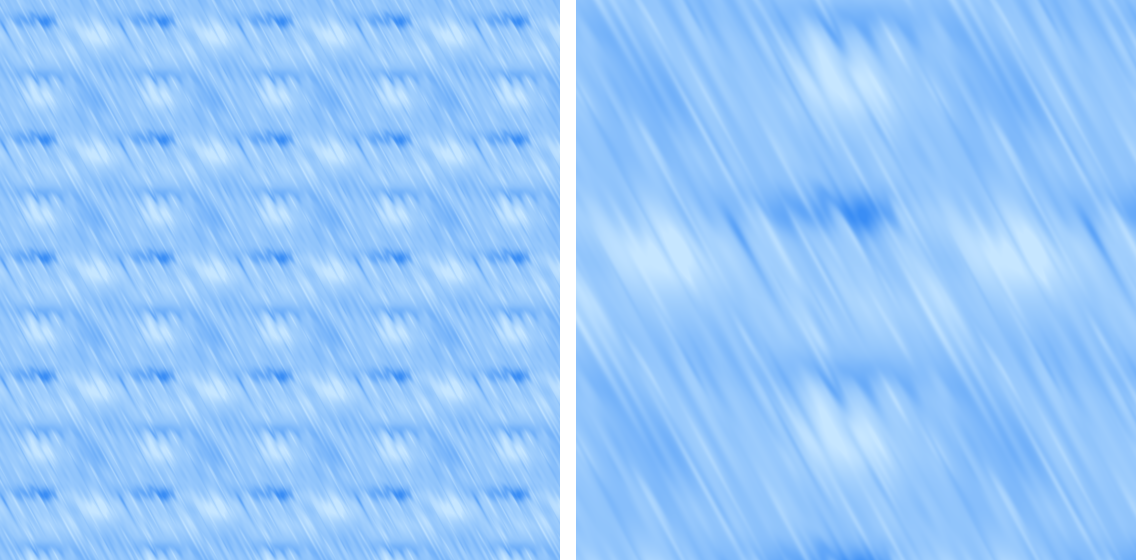
Left, the full canvas; right, a detail of the centre.
Reproduce this texture procedurally as a WebGL 2 fragment shader.

```glsl
#version 300 es
precision highp float;
// Seamless sky-blue tile of soft clouds brushed by slanted, rain-like strokes.
// Each tile is a torus: Gaussian blobs frayed along the slant set the broad
// tone, a looped scatter of thin strokes and wrapped streak noise add grain.

uniform vec2 u_resolution;
out vec4 fragColor;

const float REPEATS = 4.735;           // tiles across and down the canvas
const float SLANT = 6.0 / 11.0;        // sideways run per unit of fall
const int STROKES = 130;               // strokes in one tile
const vec2 STROKE_WIDTH = vec2(0.007, 0.013);
const vec2 STROKE_LENGTH = vec2(0.06, 0.23);
const vec2 STROKE_TONE = vec2(-0.15, 0.24);
const vec2 GRAIN_CELLS = vec2(33.0, 6.0); // columns must be a multiple of 11
const float GRAIN_TONE = 0.27;
const float CLOUD_TONE = 1.7;
const float CLOUD_FRAY = 0.09;         // ragged cloud edges along the slant
const float CLOUD_SHEAR = 0.4;         // how far clouds lean with the strokes
const float BASE_TONE = 0.625;
const vec3 DEEP_BLUE = vec3(0.30, 0.60, 0.965);
const vec3 PALE_BLUE = vec3(0.75, 0.885, 1.0);

float hash(vec2 p) {
  vec3 q = fract(vec3(p.xyx) * vec3(0.1031, 0.1030, 0.0973));
  q += dot(q, q.yzx + 33.33);
  return fract((q.x + q.y) * q.z);
}

// Gaussian spot on the torus, leaning sideways by shear per unit of fall.
float blob(vec2 p, vec2 centre, vec2 radius, float shear) {
  vec2 d = fract(p - centre + 0.5) - 0.5;
  d = vec2(d.x - shear * d.y, d.y) / radius;
  return exp(-dot(d, d));
}

float cloud(vec2 p, vec2 centre, vec2 radius) {
  return blob(p, centre, radius, SLANT * CLOUD_SHEAR);
}

// Lattice value whose columns shift at each vertical wrap to stay seamless.
float grainCell(vec2 cell) {
  float wraps = floor(cell.y / GRAIN_CELLS.y);
  cell.x += wraps * GRAIN_CELLS.x * SLANT;
  return hash(mod(floor(cell + 0.5), GRAIN_CELLS) + 17.0);
}

float grain(vec2 p) {
  vec2 q = vec2(p.x - SLANT * p.y, p.y) * GRAIN_CELLS;
  vec2 cell = floor(q);
  vec2 f = smoothstep(0.0, 1.0, q - cell);
  float top = mix(grainCell(cell), grainCell(cell + vec2(1, 0)), f.x);
  float low = mix(grainCell(cell + vec2(0, 1)), grainCell(cell + 1.0), f.x);
  return mix(top, low, f.y) - 0.5;
}

// Broad light and dark patches, in tile units measured downward.
float clouds(vec2 p) {
  float tone = 0.0;
  tone -= 0.24 * cloud(p, vec2(0.39, 0.17), vec2(0.08, 0.05));  // dark core
  tone -= 0.26 * cloud(p, vec2(0.26, 0.16), vec2(0.22, 0.06));  // its wing
  tone += 0.27 * cloud(p, vec2(0.83, 0.31), vec2(0.17, 0.10));  // pale puffs
  tone += 0.25 * cloud(p, vec2(0.34, 0.82), vec2(0.17, 0.10));
  tone += 0.08 * cloud(p, vec2(0.38, 0.46), vec2(0.18, 0.08));
  tone -= 0.19 * cloud(p, vec2(0.35, 0.64), vec2(0.22, 0.055)); // faint bar
  tone -= 0.07 * cloud(p, vec2(0.90, 0.56), vec2(0.20, 0.08));
  // Shade and gleam that run fully along the slant.
  tone -= 0.18 * blob(p, vec2(0.80, 0.84), vec2(0.09, 0.22), SLANT);
  tone += 0.09 * blob(p, vec2(0.60, 0.40), vec2(0.05, 0.20), SLANT);
  return tone;
}

float strokes(vec2 p) {
  float tone = 0.0;
  for (int i = 0; i < STROKES; i++) {
    float id = float(i) + 1.0;
    vec2 centre = vec2(hash(vec2(id, 3.0)), hash(vec2(id, 11.0)));
    float reach = hash(vec2(id, 23.0));
    float width = mix(STROKE_WIDTH.x, STROKE_WIDTH.y, hash(vec2(id, 37.0)));
    float span = mix(STROKE_LENGTH.x, STROKE_LENGTH.y, reach * reach);
    float weight = mix(STROKE_TONE.x, STROKE_TONE.y, hash(vec2(id, 53.0)));
    tone += weight * blob(p, centre, vec2(width, span), SLANT);
  }
  return tone;
}

void main() {
  vec2 canvas = gl_FragCoord.xy / u_resolution;
  vec2 p = vec2(canvas.x, 1.0 - canvas.y) * REPEATS;

  float fibre = grain(p);
  vec2 frayed = p + vec2(SLANT, 1.0) * fibre * CLOUD_FRAY;

  float tone = BASE_TONE + CLOUD_TONE * clouds(frayed);
  tone += GRAIN_TONE * fibre + strokes(p);
  tone = clamp(tone, -0.15, 1.06);
  fragColor = vec4(clamp(mix(DEEP_BLUE, PALE_BLUE, tone), 0.0, 1.0), 1.0);
}
```
